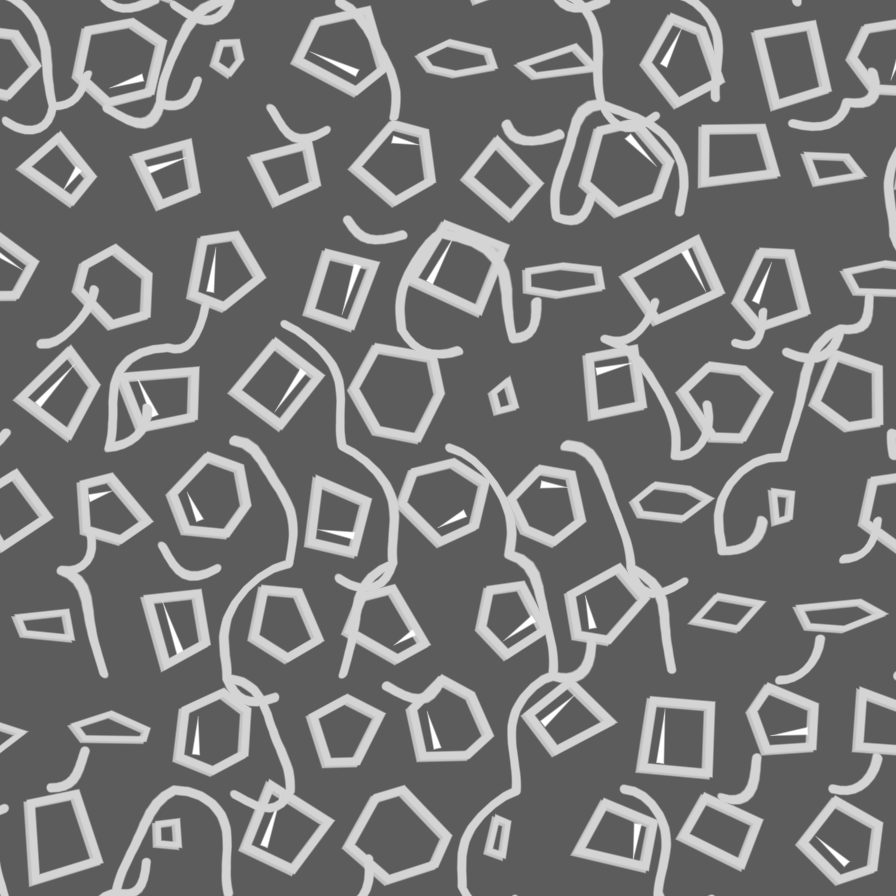
A three.js fragment shader for this pattern:

```glsl
// Pale irregular polygon outlines with white glints, linked by wandering veins on dark grey.
varying vec2 vUv;

const float CELLS = 8.0;      // grid cells across the canvas
const float SOFT = 0.010;     // half width of a smoothed edge, in cells
const float TAU = 6.2831853;
const vec3 GROUND = vec3(0.36);
const vec3 SHADE = vec3(0.76);
const vec3 PALE = vec3(0.83);
const vec3 GLINT = vec3(1.0);

float rand(vec2 id, float salt) {
  return fract(sin(dot(id, vec2(127.1, 311.7)) + salt * 74.7) * 43758.5453);
}

float cover(float d) {
  return 1.0 - smoothstep(-SOFT, SOFT, d);
}

float segment(vec2 p, vec2 a, vec2 b) {
  vec2 ab = b - a;
  float t = clamp(dot(p - a, ab) / max(dot(ab, ab), 1e-5), 0.0, 1.0);
  return length(p - a - ab * t);
}

// Distance to a quadratic curve, walked in short straight steps
float curve(vec2 p, vec2 a, vec2 b, vec2 c) {
  float d = 9.0;
  vec2 last = a;
  for (int i = 1; i <= 8; i++) {
    float t = float(i) / 8.0;
    vec2 next = mix(mix(a, b, t), mix(b, c, t), t);
    d = min(d, segment(p, last, next));
    last = next;
  }
  return d;
}

// Alternate rows are shifted by half a cell
vec2 stagger(vec2 id) {
  return id + vec2(0.5 * mod(id.y, 2.0), 0.0);
}

vec2 node(vec2 id) {
  return stagger(id) + 0.22 * (vec2(rand(id, 1.0), rand(id, 2.0)) - 0.5);
}

vec2 corner(vec2 id, float k, float n, vec2 size) {
  k = mod(k, n);
  float angle = TAU * (k + rand(id, 3.0) + 0.45 * (rand(id, 10.0 + k) - 0.5)) / n;
  float radius = 0.86 + 0.26 * rand(id, 20.0 + k);
  return size * radius * vec2(cos(angle), sin(angle));
}

// Signed distance to the polygon of a cell
float polygon(vec2 p, vec2 id, float n, vec2 size) {
  float d = 9.0;
  float side = 1.0;
  vec2 a = corner(id, n - 1.0, n, size);
  for (int i = 0; i < 6; i++) {
    if (float(i) >= n) break;
    vec2 b = corner(id, float(i), n, size);
    d = min(d, segment(p, a, b));
    bool above = p.y >= b.y;
    bool below = p.y < a.y;
    float turn = (a.x - b.x) * (p.y - b.y) - (a.y - b.y) * (p.x - b.x);
    if ((above && below && turn > 0.0) || (!above && !below && turn < 0.0)) side = -side;
    a = b;
  }
  return side * d;
}

// Tapered sliver lying inside the edge from a to b
float sliver(vec2 p, vec2 a, vec2 b) {
  vec2 along = normalize(b - a);
  vec2 q = p - 0.5 * (a + b);
  float u = dot(q, along);
  float v = dot(q, vec2(-along.y, along.x)) - 0.165 - 0.06 * u;
  float reach = 0.36 * length(b - a);
  return max(abs(v) - 0.034 * (0.5 + 0.5 * u / reach), abs(u) - reach);
}

// Trunk to the next row, a branch to a polygon and a short hooked twig
float veins(vec2 p, vec2 id) {
  float d = 9.0;
  vec2 a = node(id);
  if (rand(id, 4.0) < 0.44) {
    float turn = step(0.5, rand(id, 5.0)) - 1.0 + mod(id.y, 2.0);
    vec2 b = node(id + vec2(turn, 1.0));
    d = curve(p, a, vec2(a.x + 0.2 * (rand(id, 6.0) - 0.5), b.y - 0.1), b);
  }
  if (rand(id, 7.0) < 0.42) {
    vec2 b = stagger(id) + vec2(0.3, 0.25 + 0.15 * rand(id, 8.0));
    d = min(d, curve(p, a, a + vec2(0.28, -0.05), b));
  }
  if (rand(id, 9.0) < 0.24) {
    float way = sign(rand(id, 31.0) - 0.5);
    d = min(d, curve(p, a, a + vec2(0.12 * way, -0.32), a + vec2(0.48 * way, -0.12)));
  }
  return d - 0.041;
}

void main() {
  vec2 p = vUv * CELLS;
  vec2 wavy = p + 0.045 * sin(p.yx * vec2(5.3, 4.7) + 1.7 * sin(p * 1.3));
  vec2 base = floor(p);
  float shade = 0.0, pale = 0.0, glint = 0.0;

  for (int y = -1; y <= 1; y++) {
    for (int x = -1; x <= 1; x++) {
      vec2 id = base + vec2(float(x), float(y));
      vec2 q = p - stagger(id) - 0.5 - 0.2 * (vec2(rand(id, 32.0), rand(id, 33.0)) - 0.5);

      // Mostly large polygons, some tiny and some flat
      float kind = rand(id, 34.0);
      float n = 4.0 + floor(2.7 * rand(id, 35.0));
      vec2 size = vec2(mix(0.36, 0.46, rand(id, 36.0)));
      if (kind < 0.09) size = vec2(0.15, 0.2);
      else if (kind < 0.19) size = vec2(0.4, 0.17);

      float d = polygon(q, id, n, size);
      float behind = polygon(q + vec2(0.028, 0.018), id, n, size);
      float width = kind < 0.19 ? 0.05 : 0.072;
      pale = max(pale, cover(abs(d + 0.5 * width) - 0.5 * width));
      shade = max(shade, cover(abs(behind + 0.5 * width) - 0.5 * width));
      pale = max(pale, cover(veins(wavy, id)));

      if (kind > 0.45) {
        float edge = floor(n * rand(id, 37.0));
        float s = sliver(q, corner(id, edge, n, size), corner(id, edge + 1.0, n, size));
        glint = max(glint, cover(s));
      }
    }
  }

  vec3 color = mix(GROUND, SHADE, shade);
  color = mix(color, GLINT, glint);
  color = mix(color, PALE, pale);
  gl_FragColor = vec4(color, 1.0);
}
```
